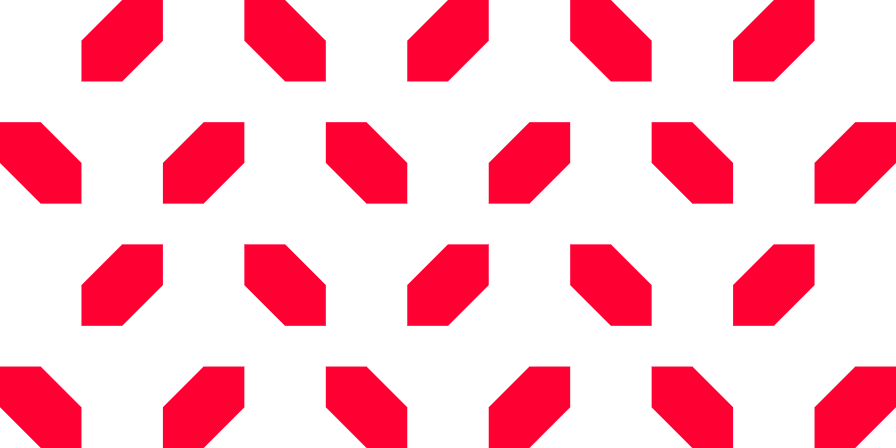
Write a Shadertoy shader that draws this pattern.

```glsl
const float TILES_ACROSS = 11.0;         // canvas width in tile widths
const vec2 PITCH = vec2(2.0, 1.5);       // spacing of tiles, in tile widths
const vec3 PAPER = vec3(1.0);
const vec3 RED = vec3(1.0, 0.0, 0.2);

// Unit square with two opposite corners cut at 45 degrees.
// lean = 1 points the hexagon up to the right, -1 up to the left.
float cutSquareDistance(vec2 p, float lean) {
    float square = max(abs(p.x), abs(p.y)) - 0.5;
    float cuts = (abs(p.x - lean * p.y) - 0.5) * inversesqrt(2.0);
    return max(square, cuts);
}

// Staggered rows of tiles whose lean alternates along each row.
float latticeDistance(vec2 p) {
    // Margins centre each tile inside its repeat
    p += 0.5 * (PITCH - 1.0);
    float row = floor(p.y / PITCH.y);
    p.x -= mod(row, 2.0);
    vec2 cell = floor(p / PITCH);
    vec2 local = p - (cell + 0.5) * PITCH;
    float lean = 2.0 * mod(cell.x + cell.y, 2.0) - 1.0;
    return cutSquareDistance(local, lean);
}

// Antialiased fill of a signed distance.
float coverage(float dist, float pixelSize) {
    return clamp(0.5 - dist / pixelSize, 0.0, 1.0);
}

void mainImage(out vec4 fragColor, in vec2 fragCoord) {
    float pixelSize = TILES_ACROSS / iResolution.x;
    float fill = coverage(latticeDistance(fragCoord * pixelSize), pixelSize);
    fragColor = vec4(mix(PAPER, RED, fill), 1.0);
}
```
